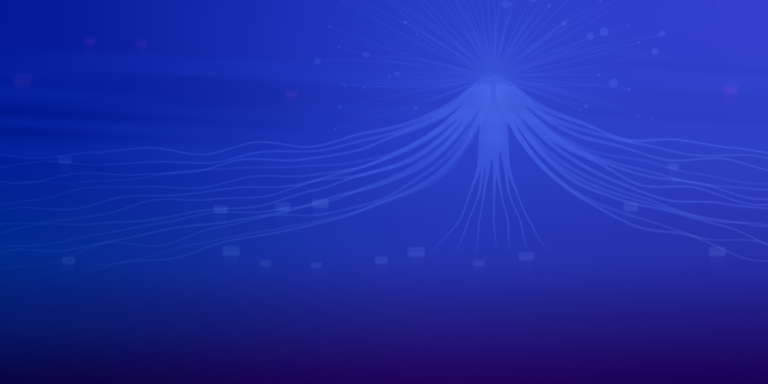
Write a WebGL 2 fragment shader that draws this background.

```glsl
#version 300 es
precision highp float;
// Blue-to-violet backdrop with a faint glowing tree, sweeping roots and drifting chips.

uniform vec2 u_resolution;
out vec4 fragColor;

// Space: x runs 0..2, y runs 0..1
const vec2 CROWN = vec2(1.285, 0.80);
const int ROOTS = 13;
const int TAPROOTS = 7;
const int BRANCHES = 64;
const float CROWN_RADIUS = 0.46;
const float ROOT_GLOW = 0.75;
const float BRANCH_GLOW = 0.50;
const float CHIP_GLOW = 0.55;
const vec3 LINE_TINT = vec3(0.07, 0.10, 0.08);
const vec3 CHIP_TINT = vec3(0.08, 0.10, 0.07);
const vec3 PINK_TINT = vec3(0.13, 0.02, 0.03);
const vec3 SHADE = vec3(0.03, 0.05, 0.08);

float hash(vec2 p) {
    vec3 q = fract(p.xyx * 0.1031);
    q += dot(q, q.yzx + 33.33);
    return fract((q.x + q.y) * q.z);
}

float noise(vec2 p) {
    vec2 i = floor(p), f = fract(p);
    f = f * f * (3.0 - 2.0 * f);
    return mix(mix(hash(i), hash(i + vec2(1, 0)), f.x),
               mix(hash(i + vec2(0, 1)), hash(i + vec2(1, 1)), f.x), f.y);
}

float stroke(float d, float width, float soft) {
    return 1.0 - smoothstep(width - soft, width + soft, d);
}

// Blend of left, centre and right colours along one horizontal level
vec3 level(float x, vec3 left, vec3 centre, vec3 right) {
    vec3 c = mix(left, centre, smoothstep(-0.15, 1.25, x));
    return mix(c, right, smoothstep(1.1, 2.0, x));
}

vec3 backdrop(vec2 p) {
    vec3 ground = level(p.x, vec3(0.03, 0.01, 0.25), vec3(0.13, 0.01, 0.35), vec3(0.10, 0.00, 0.33));
    vec3 dusk = level(p.x, vec3(0.02, 0.09, 0.39), vec3(0.13, 0.10, 0.49), vec3(0.12, 0.08, 0.46));
    vec3 low = level(p.x, vec3(0.00, 0.16, 0.55), vec3(0.14, 0.21, 0.70), vec3(0.15, 0.19, 0.67));
    vec3 mid = level(p.x, vec3(0.00, 0.12, 0.59), vec3(0.15, 0.23, 0.76), vec3(0.18, 0.25, 0.77));
    vec3 top = level(p.x, vec3(0.01, 0.09, 0.59), vec3(0.15, 0.23, 0.77), vec3(0.20, 0.25, 0.81));
    vec3 c = mix(ground, dusk, smoothstep(-0.03, 0.17, p.y));
    c = mix(c, low, smoothstep(0.10, 0.37, p.y));
    c = mix(c, mid, smoothstep(0.32, 0.62, p.y));
    return mix(c, top, smoothstep(0.6, 1.0, p.y));
}

// Long roots that drop from the trunk and sweep out to one side (-1 or 1)
float sideRoots(vec2 p, float side, float px) {
    float sum = 0.0;
    for (int i = 0; i < ROOTS; i++) {
        float t = (float(i) + 0.5) / float(ROOTS);
        float h = hash(vec2(float(i) + 3.0, side + 5.0));
        float d = (p.x - CROWN.x) * side - 0.045 * (1.0 - t);
        float reach = mix(0.15, 0.07, t) + 0.05 * h;
        float base = mix(0.62, 0.50, t);
        float drop = (0.78 - base) * exp(-max(d, 0.0) / reach);
        float tilt = mix(0.01, 0.21, t) * (side > 0.0 ? 1.25 : 1.0);
        float wobble = noise(vec2(d * 7.0 + h * 40.0, float(i))) - 0.5;
        float y = base + drop - tilt * d + 0.035 * wobble * smoothstep(0.0, 0.4, d);
        float slope = drop / reach + tilt;
        float width = 0.0022 + 0.006 * exp(-max(d, 0.0) / 0.2);
        float dist = abs(p.y - y) / sqrt(1.0 + slope * slope);
        float fade = smoothstep(-0.01, 0.03, d) * mix(1.0, 0.5, smoothstep(0.5, 1.3, d));
        sum += stroke(dist, width, px) * fade * (0.45 + 0.55 * h);
    }
    return min(sum, 1.3) * smoothstep(0.2, 0.38, p.y);
}

// Short roots fanning downward beneath the trunk
float tapRoots(vec2 p, float px) {
    float sum = 0.0, fall = max(0.78 - p.y, 0.0);
    for (int i = 0; i < TAPROOTS; i++) {
        float s = 2.0 * (float(i) + 0.5) / float(TAPROOTS) - 1.0;
        float kink = noise(vec2(p.y * 14.0, float(i) * 7.0)) - 0.5;
        float x = CROWN.x + 0.03 * s + 1.8 * s * fall * fall * fall + 0.05 * kink * fall;
        float slope = 5.4 * s * fall * fall;
        float width = mix(0.010, 0.002, smoothstep(0.1, 0.32, fall));
        sum += stroke(abs(p.x - x) / sqrt(1.0 + slope * slope), width, px);
    }
    return min(sum, 1.0) * smoothstep(0.32, 0.42, p.y) * smoothstep(0.82, 0.72, p.y);
}

// Branches radiating from the crown; x = lines, y = tip beads
vec2 branches(vec2 p, float px) {
    vec2 sum = vec2(0.0), q = p - CROWN;
    for (int i = 0; i < BRANCHES; i++) {
        float h = hash(vec2(float(i), 17.0)), k = hash(vec2(float(i), 41.0));
        float angle = mix(-0.4, 3.54, (float(i) + h) / float(BRANCHES));
        float size = CROWN_RADIUS * mix(0.35, 1.0, k);
        vec2 dir = vec2(cos(angle), sin(angle));
        float along = clamp(dot(q, dir), 0.0, size);
        float bend = (h - 0.5) * 0.35 * along * along / size;
        vec2 side = vec2(-dir.y, dir.x);
        float dist = length(q - dir * along - side * bend);
        sum.x += stroke(dist, mix(0.004, 0.001, along / size), px) * 0.6;
        vec2 tip = dir * size + side * (h - 0.5) * 0.35 * size;
        sum.y += stroke(length(q - tip), 0.003 + 0.009 * h * h * h, px);
    }
    return min(sum, 1.0);
}

// Scattered short cylinders with soft reflections below them
float chips(vec2 p, float cell, float seed, float soft) {
    vec2 id = floor(p / cell), f = fract(p / cell) - 0.5;
    float h = hash(id + seed), k = hash(id + seed + 19.0);
    vec2 q = (f - 0.4 * (vec2(h, k) - 0.5)) * cell;
    float size = mix(0.012, 0.024, k);
    vec2 box = abs(q) - vec2(size, size * 0.55) + 0.006;
    float d = length(max(box, 0.0)) - 0.006;
    float echo = stroke(abs(q.x), size * 0.8, 0.006) * smoothstep(-0.06, -0.01, q.y) * step(q.y, 0.0);
    return step(0.62, hash(id + seed + 53.0)) * (stroke(d, 0.0, soft) + 0.3 * echo);
}

void main() {
    vec2 p = gl_FragCoord.xy / u_resolution * vec2(2.0, 1.0);
    float px = 1.0 / u_resolution.y;
    vec3 color = backdrop(p);

    // Blurred horizontal streaks, strongest at the left
    float streak = noise(vec2(p.x * 1.6, p.y * 38.0 + p.x * 2.0)) - 0.5;
    float band = smoothstep(0.5, 0.68, p.y) * smoothstep(0.92, 0.78, p.y);
    color += SHADE * streak * band * mix(1.2, 0.4, smoothstep(0.3, 1.2, p.x));

    // Crown haze and trunk
    vec2 haze = (p - CROWN) / vec2(0.3, 0.25);
    color += LINE_TINT * 0.35 * exp(-dot(haze, haze));
    vec2 trunk = (p - CROWN + vec2(0.0, 0.08)) / vec2(0.035, 0.13);
    color += LINE_TINT * 0.4 * exp(-dot(trunk, trunk));

    // Roots and branches
    float roots = sideRoots(p, -1.0, px) + sideRoots(p, 1.0, px) + tapRoots(p, px);
    color += LINE_TINT * ROOT_GLOW * min(roots, 1.3);
    vec2 crown = branches(p, px);
    color += LINE_TINT * BRANCH_GLOW * (crown.x * 0.7 + crown.y);

    // Pale chips low down, pink lights high at both sides
    float lowBand = smoothstep(0.24, 0.34, p.y) * smoothstep(0.64, 0.56, p.y);
    color += CHIP_TINT * CHIP_GLOW * lowBand * chips(p, 0.13, 7.0, px * 1.5);
    float edges = smoothstep(0.95, 0.8, p.x) + smoothstep(1.75, 1.88, p.x);
    float highBand = smoothstep(0.66, 0.74, p.y) * edges;
    color += PINK_TINT * 0.6 * highBand * chips(p, 0.14, 31.0, 0.012);

    // Fine grain hides banding
    color += (hash(gl_FragCoord.xy) - 0.5) / 255.0;
    fragColor = vec4(color, 1.0);
}
```
